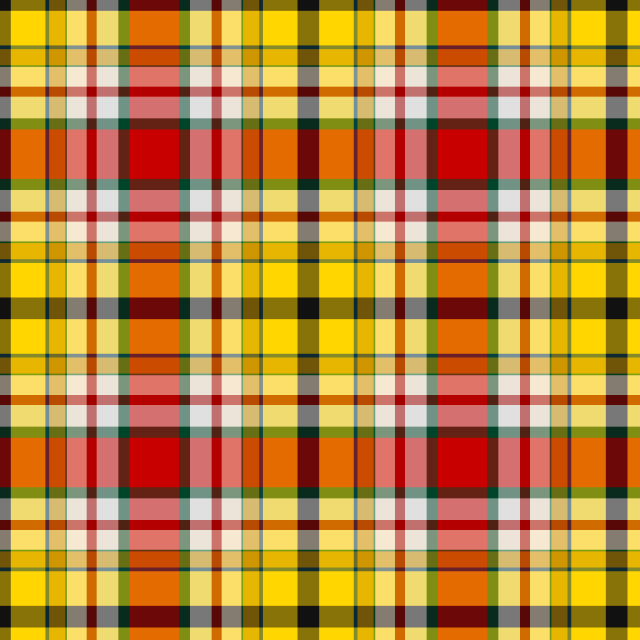
A Shadertoy shader for this pattern:

```glsl
// Woven tartan: one mirrored stripe sequence is used for both warp and weft.
// Where the two cross, their colours blend evenly, with a very fine diagonal
// twill that shows only when the threads are large enough to resolve.

const float UNITS = 768.0;          // stripe units over the canvas height
const float SETT = 370.0;           // length of one full mirrored repeat
const float TWILL_LINES = 384.0;    // diagonal twill lines over the canvas
const float TWILL_CONTRAST = 0.45;  // 0 = flat blend, 1 = separate threads
const float TAU = 6.2831853;

const vec3 BLACK  = vec3(0.065, 0.065, 0.065);
const vec3 YELLOW = vec3(1.00, 0.84, 0.00);
const vec3 BLUE   = vec3(0.04, 0.25, 0.32);
const vec3 AMBER  = vec3(0.81, 0.59, 0.00);
const vec3 GREEN  = vec3(0.00, 0.40, 0.16);
const vec3 CREAM  = vec3(0.97, 0.91, 0.82);
const vec3 MAROON = vec3(0.63, 0.00, 0.00);
const vec3 WHITE  = vec3(0.88, 0.88, 0.88);
const vec3 FOREST = vec3(0.00, 0.27, 0.16);
const vec3 RED    = vec3(0.785, 0.00, 0.00);

// Stripes from the black pivot out to the red pivot, and the edges between them
const int EDGES = 9;
const vec3 STRIPES[10] = vec3[10](BLACK, YELLOW, BLUE, AMBER, GREEN,
                                  CREAM, MAROON, WHITE, FOREST, RED);
const float EDGE_AT[9] = float[9](13.0, 54.5, 59.0, 78.3, 80.3,
                                  104.0, 116.0, 142.0, 155.3);

// Thread colour at a position along one axis, edges smoothed over one pixel
vec3 stripeColour(float position, float pixel) {
    float fromPivot = abs(position - SETT * round(position / SETT));
    vec3 colour = STRIPES[0];
    for (int i = 0; i < EDGES; i++) {
        float beyond = clamp((fromPivot - EDGE_AT[i]) / pixel + 0.5, 0.0, 1.0);
        colour = mix(colour, STRIPES[i + 1], beyond);
    }
    return colour;
}

// Share of the warp thread showing on top, an even half when unresolved
float twill(vec2 uv, float pixel) {
    float linesPerPixel = 2.0 * TWILL_LINES * pixel;
    float visible = 1.0 - smoothstep(0.7, 1.0, linesPerPixel);
    float wave = cos(TAU * TWILL_LINES * (uv.x + uv.y));
    return 0.5 + 0.5 * TWILL_CONTRAST * visible * wave;
}

void mainImage(out vec4 fragColor, in vec2 fragCoord) {
    float pixel = 1.0 / iResolution.y;
    vec2 uv = fragCoord * pixel;

    // The sett starts on a black pivot at the top left corner
    vec2 cloth = UNITS * vec2(uv.x, 1.0 - uv.y);
    vec3 warp = stripeColour(cloth.x, UNITS * pixel);
    vec3 weft = stripeColour(cloth.y, UNITS * pixel);

    fragColor = vec4(mix(weft, warp, twill(uv, pixel)), 1.0);
}
```
